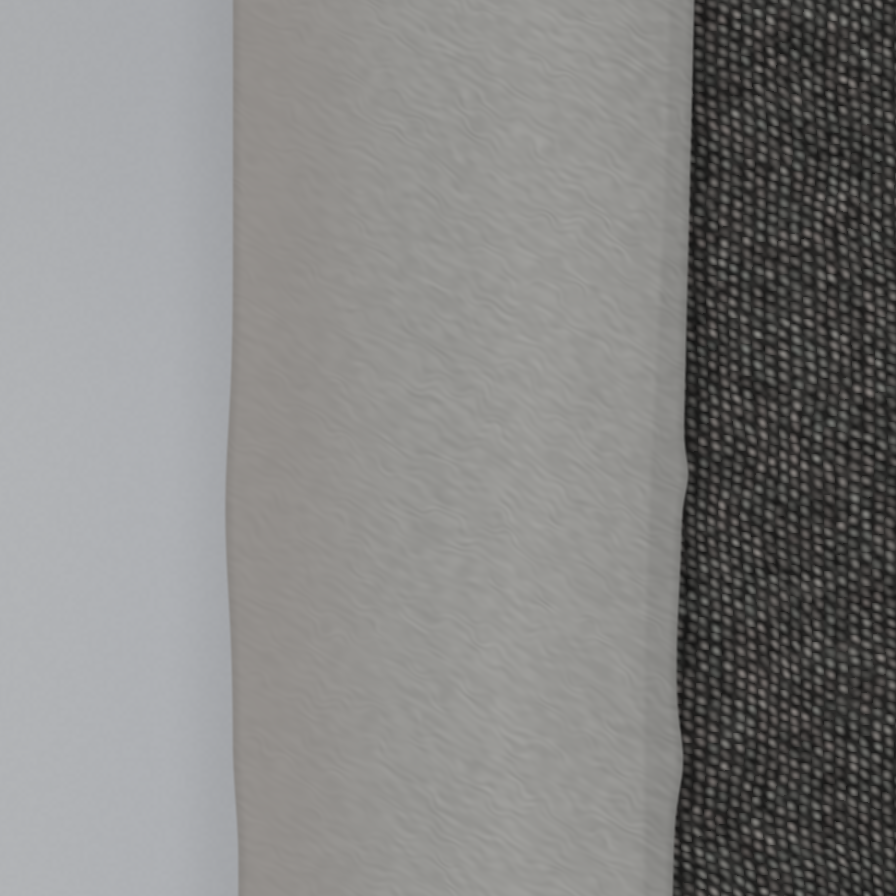
Give the GLSL for this texture, as a WebGL 1 fragment shader.

```glsl
precision highp float;

uniform vec2 u_resolution;

float hash(vec2 p) {
  vec3 q = fract(vec3(p.xyx) * 0.1031);
  q += dot(q, q.yzx + 33.33);
  return fract((q.x + q.y) * q.z);
}

float noise(vec2 p) {
  vec2 cell = floor(p);
  vec2 f = fract(p);
  f = f * f * (3.0 - 2.0 * f);
  return mix(mix(hash(cell), hash(cell + vec2(1.0, 0.0)), f.x),
             mix(hash(cell + vec2(0.0, 1.0)), hash(cell + 1.0), f.x), f.y);
}

float fbm(vec2 p) {
  float sum = 0.0;
  float weight = 0.5;
  for (int i = 0; i < 4; i++) {
    sum += weight * noise(p);
    p = p * 2.03 + 17.3;
    weight *= 0.5;
  }
  return sum / 0.9375;
}

float bump(float x, float center, float width) {
  float d = (x - center) / width;
  return exp(-d * d);
}

float leftEdge(float y) {
  return 0.260 - 0.0085 * bump(y, 0.43, 0.13) + 0.006 * (1.0 - smoothstep(0.04, 0.17, y));
}

float rightEdge(float y) {
  return mix(0.751, 0.775, y) + 0.006 * bump(y, 0.470, 0.028)
       + 0.008 * bump(y, 0.150, 0.045) - 0.002 * bump(y, 0.28, 0.07);
}

vec3 wall(vec2 uv) {
  vec3 color = mix(vec3(0.694, 0.702, 0.712), vec3(0.682, 0.691, 0.705), smoothstep(0.0, 0.2, uv.x));
  color *= 1.0 - 0.035 * smoothstep(0.45, 1.0, uv.y);
  color *= 1.0 - 0.06 * smoothstep(0.18, 0.262, uv.x);
  return color + 0.010 * (noise(uv * 230.0) - 0.5);
}

vec3 paleCloth(vec2 uv, float left, float right) {
  // Broad vertical folds
  vec3 color = mix(vec3(0.572, 0.558, 0.545), vec3(0.583, 0.581, 0.570), smoothstep(0.28, 0.48, uv.x));
  color += 0.014 * bump(uv.x, 0.61 - 0.05 * (1.0 - uv.y), 0.06);
  color -= 0.006 * bump(uv.x, 0.345, 0.04) * smoothstep(0.25, 0.6, uv.y);
  color += 0.014 * (fbm(uv * vec2(14.0, 3.0)) - 0.5);

  // Fine broken ripples falling to the right
  vec2 warped = uv + 0.010 * vec2(noise(uv * 11.0), noise(uv * 11.0 + 40.0));
  vec2 fibre = vec2(dot(warped, vec2(0.85, -0.53)), dot(warped, vec2(0.53, 0.85)));
  float phase = 9.0 * noise(fibre * vec2(52.0, 62.0) + 30.0);
  float ripple = sin(fibre.y * 560.0 + phase) * noise(fibre * vec2(40.0, 70.0) + 150.0);
  float grain = 0.30 * ripple + 0.8 * (noise(fibre * vec2(72.0, 175.0) + 80.0) - 0.5);
  color += grain * mix(0.020, 0.048, smoothstep(0.29, 0.52, uv.x));

  // Folded hem and shaded rims
  float hem = mix(0.719, 0.746, smoothstep(0.2, 1.0, uv.y));
  color *= 1.0 - 0.050 * smoothstep(hem - 0.004, hem + 0.005, uv.x);
  color *= 1.0 - 0.025 * smoothstep(0.67, 0.74, uv.x);
  color *= 1.0 - 0.06 * (1.0 - smoothstep(0.0, 0.012, uv.x - left));
  return color * (1.0 - 0.08 * smoothstep(right - 0.012, right, uv.x));
}

vec3 darkWeave(vec2 uv, float right) {
  // Staggered columns of rounded stitches, each set a little off its place
  vec2 drift = vec2(noise(uv * 12.0 + 20.0), noise(uv * 12.0 + 90.0)) - 0.5;
  vec2 grid = (uv + 0.009 * drift) * vec2(76.0, 82.0);
  grid.y += 0.5 * mod(floor(grid.x), 2.0);
  vec2 cell = floor(grid);
  vec2 offset = vec2(hash(cell + 31.0), hash(cell + 57.0)) - 0.5;
  vec2 local = fract(grid) - 0.5 - 0.26 * offset;
  local.y += 0.45 * local.x;
  float stitch = 1.0 - smoothstep(0.02, 0.60, length(local));
  float tone = mix(0.65, 1.3, hash(cell + 5.0));
  float value = 0.150 + 0.240 * stitch * tone;

  // Uneven yarn and fine fuzz
  value *= 0.80 + 0.40 * fbm(uv * vec2(26.0, 46.0));
  value += 0.100 * (noise(uv * vec2(150.0, 180.0)) - 0.5);
  value *= mix(0.76, 1.03, smoothstep(0.0, 0.040, uv.x - right));
  float warmth = noise(cell * 0.7) - 0.5;
  return value * (vec3(1.02, 1.0, 0.97) + warmth * vec3(0.06, -0.02, -0.01));
}

void main() {
  vec2 uv = gl_FragCoord.xy / u_resolution;
  float left = leftEdge(uv.y);
  float right = rightEdge(uv.y);
  float soft = 0.0022;

  vec3 color = wall(uv);
  color = mix(color, paleCloth(uv, left, right), smoothstep(left - soft, left + soft, uv.x));
  color = mix(color, darkWeave(uv, right), smoothstep(right - soft, right + soft, uv.x));
  gl_FragColor = vec4(color, 1.0);
}
```
